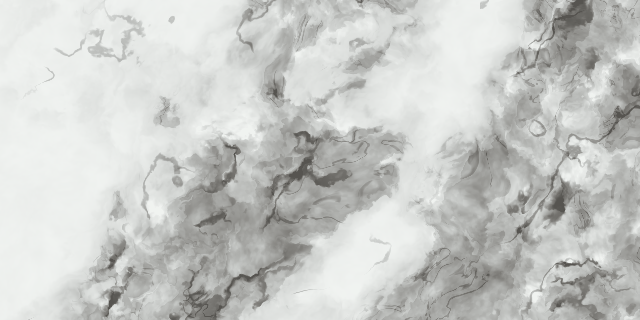
Give the GLSL for this texture, as a WebGL 2 fragment shader.

```glsl
#version 300 es
precision highp float;
// Polished white marble: two broad diagonal bands of broken grey stone,
// built from layered smooth cellular noise with crumbled patch edges, cut by
// dark swelling veins, short cracks and thin hairlines along the flow.

#define FLOW_ANGLE 0.80    // direction of veins and patches
#define FLOW_STRETCH 0.65  // frequency along the flow
#define WARP 0.10          // bending of the flow
#define CRUMBLE 0.035      // roughness of patch and vein edges
#define GROUND 0.935       // brightness of the white stone
#define HAZE 0.09          // darkening of the soft halo
#define PATCH 0.10         // darkening of each grey layer
#define MOTTLE 0.20        // fine cloudiness inside the bands
#define VEIN 0.33          // depth of the dark veins
#define CRACK 0.15         // depth of the short cracks
#define HAIRLINE 0.24      // depth of the thin veins

uniform vec2 u_resolution;
out vec4 outColor;

vec3 hash3(vec2 cell) {
    vec3 h = fract(cell.xyx * vec3(0.1031, 0.1030, 0.0973));
    h += dot(h, h.yxz + 33.33);
    return fract((h.xxy + h.yzz) * h.zyx);
}

// Smoothly blended tone of the surrounding cells
float cellTone(vec2 p) {
    vec2 base = floor(p), f = p - base;
    float toneSum = 0.0, weightSum = 1e-5;
    for (int j = -1; j <= 1; j++) {
        for (int i = -1; i <= 1; i++) {
            vec2 offset = vec2(i, j);
            vec3 h = hash3(base + offset);
            vec2 d = offset + h.xy - f;
            float w = exp(-6.0 * dot(d, d));
            toneSum += w * h.z;
            weightSum += w;
        }
    }
    return toneSum / weightSum;
}

// Signed layered cellular noise
float cloud(vec2 p, int octaves) {
    const mat2 turn = mat2(1.64, 1.23, -1.23, 1.64);
    float sum = 0.0, gain = 1.0;
    p += 40.0;
    for (int i = 0; i < octaves; i++) {
        sum += gain * (cellTone(p) - 0.5);
        p = turn * p + 17.3;
        gain *= 0.6;
    }
    return sum;
}

// Soft line along the zero level of a value
float ridge(float n, float width) {
    return 1.0 - smoothstep(0.2 * width, width, abs(n));
}

void main() {
    vec2 p = gl_FragCoord.xy / u_resolution.y;

    // Coordinates along and across the flow, bent and roughened
    vec2 dir = vec2(cos(FLOW_ANGLE), sin(FLOW_ANGLE));
    vec2 warp = vec2(cloud(p * 2.3, 3), cloud(p * 2.3 + 9.0, 3));
    vec2 rough = vec2(cloud(p * 14.0 + warp, 4), cloud(p * 14.0 + 50.0, 4));
    float fine = rough.x;
    float lane = dot(p, vec2(dir.y, -dir.x));
    vec2 flow = vec2(dot(p, dir) * FLOW_STRETCH, lane);
    flow += WARP * warp + CRUMBLE * rough;

    // Diagonal bands: positive inside, negative in the white ground
    float across = p.x - 0.6 * p.y + 0.04 * sin(5.0 * p.y + 2.0 * p.x);
    float band = max(0.27 - abs(across - 0.53), across - 1.15) / 0.25;
    band = clamp(band, -1.0, 0.55);

    float broad = cloud(flow * 3.2, 5);
    float broken = cloud(flow * 7.0 + 5.0, 4);
    float body = band + 1.1 * broad;
    float inside = smoothstep(-0.35, 0.35, body);

    // Halo and overlapping grey patches
    float tone = GROUND - HAZE * smoothstep(-0.95, 0.2, body + 0.4 * broken);
    tone -= PATCH * smoothstep(0.10, 0.26, body + 0.8 * broken);
    tone -= PATCH * smoothstep(0.50, 0.66, body + 1.2 * broken + 0.3 * fine);
    tone += MOTTLE * fine * (0.08 + 0.92 * inside);

    // Dark veins that swell and fade inside the bands
    float gate = smoothstep(-0.06, 0.26, cloud(flow * 4.0 + 21.0, 2));
    gate *= smoothstep(-0.05, 0.4, body);
    float veinField = cloud(flow * 3.6 + 13.0, 4) + 0.08 * rough.y;
    float vein = ridge(veinField, 0.025 + 0.11 * gate) * gate;
    tone -= VEIN * vein * clamp(0.9 + 0.9 * fine, 0.0, 1.3);

    // Short ragged cracks clustered in the darker stone
    float cluster = smoothstep(-0.05, 0.25, broken) * inside;
    float crack = ridge(cloud(p * 9.0 + 2.0 * warp + 60.0, 4), 0.075);
    tone -= CRACK * crack * cluster;

    // Thin interrupted veins running along the flow
    float hairGate = smoothstep(-0.02, 0.25, cloud(p * 3.5 + 31.0, 3));
    float phase = 10.0 * lane + 3.0 * cloud(p * 2.0 + 27.0, 4) + 0.3 * fine;
    float hair = ridge(sin(phase), 0.03 + 0.08 * hairGate) * hairGate;
    tone -= HAIRLINE * hair * (0.7 + 0.3 * inside);

    // Cool white turning to slightly warm grey
    tone = clamp(tone, 0.33, 0.945);
    float warm = smoothstep(0.85, 0.42, tone);
    vec3 color = tone + mix(vec3(-0.004, 0.006, -0.003), vec3(0.006, 0.0, -0.016), warm);
    outColor = vec4(color, 1.0);
}
```
